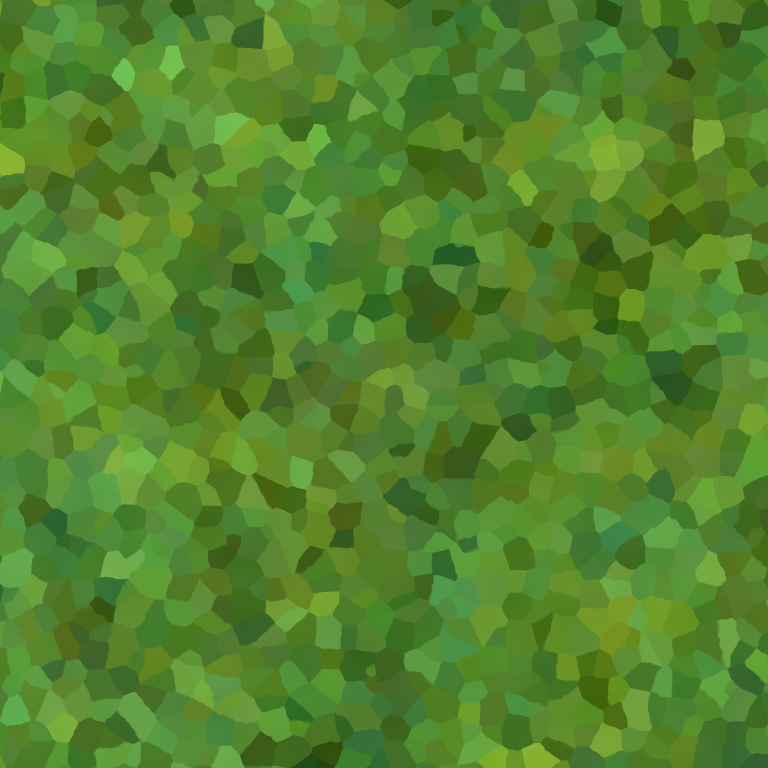
Reproduce this texture procedurally as a Shadertoy shader.

```glsl
const float CELLS = 32.0;          // cells along the canvas height
const float JITTER = 0.92;         // how far seeds stray from the grid
const float SIZE_SPREAD = 0.32;    // difference between large and small cells
const float WOBBLE = 0.045;        // roughness of the cell borders
const float WOBBLE_SCALE = 4.5;    // border bumps per cell
const float PATCH_SIZE = 3.2;      // width of light and dark patches, in cells
const float CELL_CONTRAST = 0.80;
const float PATCH_CONTRAST = 1.25;
const float INNER_CONTRAST = 0.18; // soft shading inside the cells
const vec3 LEAF_GREEN = vec3(0.314, 0.505, 0.170);
const vec3 LIGHT_STEP = vec3(0.060, 0.081, 0.035);
const vec3 WARM_STEP = vec3(0.034, -0.004, -0.010);
const vec3 COOL_STEP = vec3(-0.008, 0.004, 0.042);

// Integer hash: three values from 0 to 1 for a grid point and a layer
vec3 hash3(vec2 gridPoint, int layer) {
    uvec3 v = uvec3(ivec3(ivec2(gridPoint), layer) + 4096);
    v = v * 1664525u + 1013904223u;
    v.x += v.y * v.z;
    v.y += v.z * v.x;
    v.z += v.x * v.y;
    v ^= v >> 16u;
    v.x += v.y * v.z;
    v.y += v.z * v.x;
    v.z += v.x * v.y;
    return vec3(v >> 8u) / 16777216.0;
}

// Smooth value noise, three channels from -1 to 1
vec3 noise3(vec2 p, int layer) {
    vec2 corner = floor(p);
    vec2 f = fract(p);
    f = f * f * (3.0 - 2.0 * f);
    vec3 low = mix(hash3(corner, layer), hash3(corner + vec2(1, 0), layer), f.x);
    vec3 high = mix(hash3(corner + vec2(0, 1), layer), hash3(corner + vec2(1, 1), layer), f.x);
    return 2.0 * mix(low, high, f.y) - 1.0;
}

vec2 seedPoint(vec2 cell) {
    return cell + 0.5 + JITTER * (hash3(cell, 0).xy - 0.5);
}

// Flat cell colour: own lightness and hue plus those of the surrounding patch
vec3 cellColor(vec2 cell) {
    vec3 own = hash3(cell, 1);
    vec3 hue = 2.0 * hash3(cell, 2) - 1.0;
    vec3 area = noise3(seedPoint(cell) / PATCH_SIZE, 3);
    float light = CELL_CONTRAST * 2.0 * (own.x + own.y + own.z - 1.5)
                + PATCH_CONTRAST * area.x;
    float warm = 1.2 * hue.x + area.y;
    float cool = 1.2 * hue.y + area.z;
    return LEAF_GREEN + LIGHT_STEP * light + WARM_STEP * warm + COOL_STEP * cool;
}

void mainImage(out vec4 fragColor, in vec2 fragCoord) {
    vec2 p = fragCoord / iResolution.y * CELLS;
    float pixel = CELLS / iResolution.y;
    vec2 q = p + WOBBLE * noise3(p * WOBBLE_SCALE, 4).xy;

    // Find the two nearest seeds; a larger weight makes a larger, rounder cell
    vec2 home = floor(q);
    vec2 nearest = home;
    vec2 second = home;
    float nearDist = 1e3;
    float secondDist = 1e3;
    for (int y = -2; y <= 2; y++) {
        for (int x = -2; x <= 2; x++) {
            vec2 cell = home + vec2(x, y);
            float weight = SIZE_SPREAD * hash3(cell, 0).z;
            float d = length(q - seedPoint(cell)) - weight;
            if (d < nearDist) {
                secondDist = nearDist;
                second = nearest;
                nearDist = d;
                nearest = cell;
            } else if (d < secondDist) {
                secondDist = d;
                second = cell;
            }
        }
    }

    // Blend across the border over about one pixel
    float inside = 0.5 + 0.5 * clamp((secondDist - nearDist) / pixel, 0.0, 1.0);
    vec3 color = mix(cellColor(second), cellColor(nearest), inside);
    color += LIGHT_STEP * INNER_CONTRAST * noise3(p * 0.8, 5).x;

    fragColor = vec4(clamp(color, 0.0, 1.0), 1.0);
}
```
